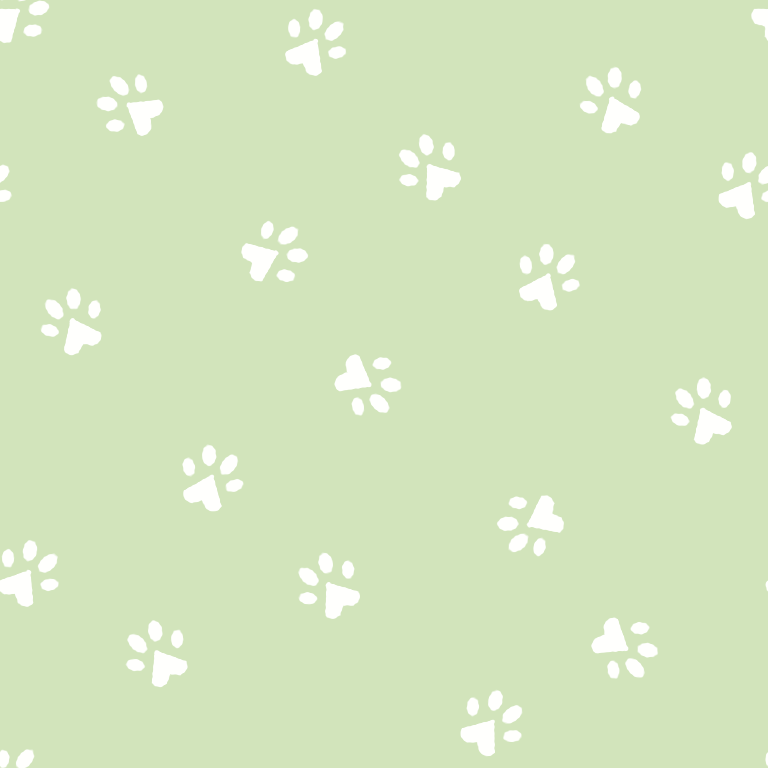
Give the GLSL for this pattern, as a WebGL 1 fragment shader.

```glsl
precision highp float;
// White paw prints with heart-shaped pads, scattered over pale green.

uniform vec2 u_resolution;

const float PAW_COUNT = 18.0;
const float LATTICE_STEP = 5.0;   // row advance per paw, keeps spacing even
const float JITTER = 0.065;       // random offset range, in canvas units
const float PAW_UNITS = 1152.0;   // paw drawing units per canvas height

const vec3 GREEN = vec3(0.822, 0.896, 0.735);
const vec3 WHITE = vec3(1.0, 1.0, 0.992);

float hash(float n) {
  return fract(sin(n * 127.1 + 3.7) * 4375.85);
}

// Counterclockwise rotation by angle a.
vec2 rotate(vec2 p, float a) {
  float c = cos(a), s = sin(a);
  return vec2(c * p.x - s * p.y, s * p.x + c * p.y);
}

// Approximate distance to an ellipse tilted by the given angle.
float ellipse(vec2 p, vec2 center, vec2 radii, float tilt) {
  vec2 q = rotate(p - center, -tilt);
  return (length(q / radii) - 1.0) * min(radii.x, radii.y);
}

// Rounded heart, tip at the origin, lobes pointing down.
float heart(vec2 p) {
  float x = abs(p.x);
  float t = clamp(-p.y / 34.0, 0.0, 1.0);
  float side = max(x - 17.5 * t, 0.0);
  float body = length(vec2(side, p.y + 34.0 * t)) - mix(4.0, 13.0, t);
  float notch = -(p.y + 38.0 + 0.75 * x) * 0.8;
  return max(body, notch);
}

// One paw: a tilted heart pad and four toes.
float paw(vec2 p) {
  float d = heart(rotate(p - vec2(-2.0, 9.0), -0.5));
  d = min(d, ellipse(p, vec2(-2.0, 42.0), vec2(10.5, 15.5), 0.1));
  d = min(d, ellipse(p, vec2(-30.0, 25.0), vec2(10.5, 17.0), 0.75));
  d = min(d, ellipse(p, vec2(30.0, 28.0), vec2(9.0, 13.5), -0.08));
  d = min(d, ellipse(p, vec2(-35.0, -7.0), vec2(8.8, 13.5), 1.35));
  return d;
}

// Slightly uneven, hand-cut outline.
float wobble(vec2 p, float seed) {
  return 0.5 * sin(p.x * 0.55 + seed) * sin(p.y * 0.6 + 2.0 * seed);
}

// Jittered lattice position of paw i on the repeating tile.
vec2 pawCenter(float i) {
  vec2 lattice = vec2(i, mod(i * LATTICE_STEP, PAW_COUNT)) / PAW_COUNT;
  vec2 offset = vec2(hash(i + 11.0), hash(i + 47.0)) - 0.5;
  return lattice + offset * JITTER;
}

// Two thirds stand nearly upright, the rest are turned by quarters.
float pawAngle(float i) {
  float turned = 1.0 - step(0.5, mod(i, 3.0));
  float quarters = 1.0 + floor(hash(i + 83.0) * 3.0);
  float sway = (hash(i + 29.0) - 0.5) * 0.3;
  return turned * quarters * 1.5708 + sway;
}

// Distance to the nearest paw of the repeating tile, in paw units.
float pawField(vec2 uv) {
  float nearest = 1000.0;
  for (float i = 0.0; i < PAW_COUNT; i++) {
    vec2 p = fract(uv - pawCenter(i) + 0.5) - 0.5;
    p = rotate(p * PAW_UNITS, -pawAngle(i));
    p.x *= mod(i, 2.0) < 0.5 ? 1.0 : -1.0;
    nearest = min(nearest, paw(p) + wobble(p, i));
  }
  return nearest;
}

void main() {
  vec2 uv = gl_FragCoord.xy / u_resolution.y;
  float edge = 0.7 * PAW_UNITS / u_resolution.y;
  float cover = 1.0 - smoothstep(-edge, edge, pawField(uv));
  gl_FragColor = vec4(mix(GREEN, WHITE, cover), 1.0);
}
```
